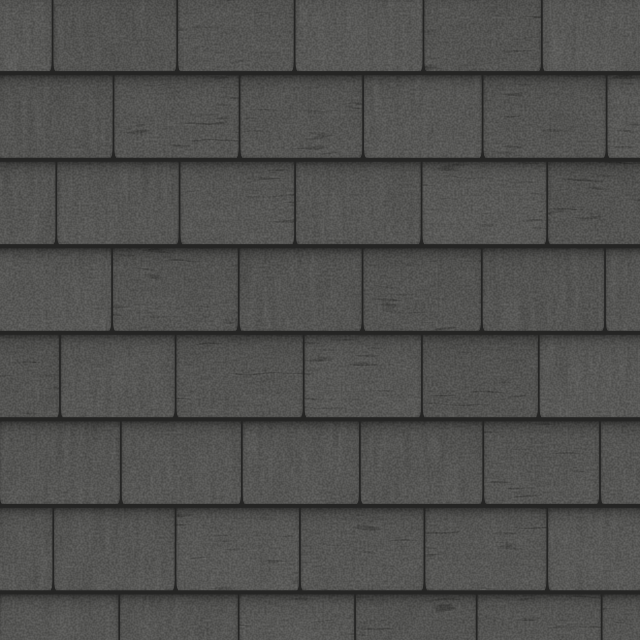
Reproduce this texture procedurally as a WebGL 2 fragment shader.

```glsl
#version 300 es
precision highp float;
// Draws overlapping courses of dark grey roof shingles with wood-like grain.

uniform vec2 u_resolution;
out vec4 fragColor;

// Layout, in fractions of the canvas
const float ROW_HEIGHT = 0.1352;
const float ROW_START = 0.0768;
const float TILE_WIDTH = 0.1903;
const float EVEN_OFFSET = 0.0872;
const float ODD_OFFSET = 0.1815;
const float JOINT_JITTER = 0.008;
const float JOINT_HALF_WIDTH = 0.0013;
const float CORNER_FLARE = 0.0036;
const float CORNER_HEIGHT = 0.0042;
const float GAP_HEIGHT = 0.0055;
const float SHADOW_LENGTH = 0.0085;

// Colours and surface strengths
const vec3 FACE_COLOR = vec3(0.336, 0.336, 0.329);
const vec3 GAP_COLOR = vec3(0.145, 0.145, 0.142);
const float TILE_VARIATION = 0.022;
const float SPECKLE_SCALE = 310.0;
const float SPECKLE_STRENGTH = 0.075;
const float CRACK_STRENGTH = 0.075;
const float STREAK_STRENGTH = 0.025;

float hash(vec2 p) {
    vec3 q = fract(vec3(p.xyx) * 0.1031);
    q += dot(q, q.yzx + 33.33);
    return fract((q.x + q.y) * q.z);
}

vec2 gradient(vec2 cell) {
    float angle = 6.28319 * hash(cell);
    return vec2(cos(angle), sin(angle));
}

float gradientNoise(vec2 p) {
    vec2 i = floor(p);
    vec2 f = p - i;
    vec2 u = f * f * f * (f * (f * 6.0 - 15.0) + 10.0);
    vec2 e = vec2(1.0, 0.0);
    float a = dot(gradient(i), f);
    float b = dot(gradient(i + e), f - e);
    float c = dot(gradient(i + e.yx), f - e.yx);
    float d = dot(gradient(i + e.xx), f - e.xx);
    return mix(mix(a, b, u.x), mix(c, d, u.x), u.y);
}

// Horizontal position of a joint, slightly uneven along each course
float jointPosition(float column, float row, float offset) {
    float jitter = 2.0 * hash(vec2(column, row) + 41.0) - 1.0;
    return offset + column * TILE_WIDTH + jitter * JOINT_JITTER;
}

// Brightness change from split horizontal grain or soft vertical streaks
float woodGrain(vec2 p, vec2 tile) {
    vec2 q = p + 3.0 * vec2(hash(tile + 7.0), hash(tile + 19.0));
    float warp = 0.004 * gradientNoise(q * vec2(22.0, 30.0));
    float fibre = gradientNoise(vec2(q.x * 16.0, (q.y + warp) * 150.0));
    float patches = smoothstep(-0.25, 0.3, gradientNoise(q * vec2(12.0, 20.0)));
    float cracks = smoothstep(0.2, 0.5, fibre) * patches;
    float horizontal = 0.018 * fibre - CRACK_STRENGTH * cracks;
    float streak = gradientNoise(q * vec2(95.0, 11.0));
    float vertical = STREAK_STRENGTH * streak * (0.5 + patches);
    return mix(vertical, horizontal, step(0.48, hash(tile + 63.0)));
}

void main() {
    vec2 p = gl_FragCoord.xy / u_resolution;
    float pixel = 1.0 / min(u_resolution.x, u_resolution.y);

    // Locate the course, its nearest joint and the shingle
    float row = floor((p.y - ROW_START) / ROW_HEIGHT);
    float height = p.y - ROW_START - row * ROW_HEIGHT;
    float offset = mix(EVEN_OFFSET, ODD_OFFSET, mod(row, 2.0));
    float column = floor((p.x - offset) / TILE_WIDTH + 0.5);
    float fromJoint = p.x - jointPosition(column, row, offset);
    vec2 tile = vec2(column - step(fromJoint, 0.0), row);

    // Face: tint, broad mottling, grain and fine stipple
    float shade = TILE_VARIATION * (hash(tile + 87.0) - 0.5);
    shade += 0.012 * gradientNoise(p * 28.0);
    shade += woodGrain(p, tile);
    shade += SPECKLE_STRENGTH * gradientNoise(p * SPECKLE_SCALE);
    shade += 0.03 * gradientNoise(p * SPECKLE_SCALE * 0.47 + 9.0);
    shade += 0.012 * (0.5 - height / ROW_HEIGHT);
    vec3 color = FACE_COLOR + shade;

    // Shadow cast by the course above, and softened shingle sides
    float below = ROW_HEIGHT - height;
    color *= 1.0 - 0.42 * exp(-max(below - GAP_HEIGHT, 0.0) / SHADOW_LENGTH);
    float flare = CORNER_FLARE * exp(-height / CORNER_HEIGHT);
    float jointEdge = abs(fromJoint) - JOINT_HALF_WIDTH - flare;
    color *= 1.0 - 0.16 * exp(-max(jointEdge, 0.0) / 0.002);
    color *= 1.0 - 0.14 * exp(-height / 0.0015);

    // Dark gaps between shingles and under each course
    float gapEdge = min(jointEdge, below - GAP_HEIGHT);
    float gap = 1.0 - smoothstep(-0.6 * pixel, 0.6 * pixel, gapEdge);
    float lowerEdge = smoothstep(0.0, pixel, height);
    color = mix(color, GAP_COLOR, max(gap, 1.0 - lowerEdge));

    fragColor = vec4(color, 1.0);
}
```
